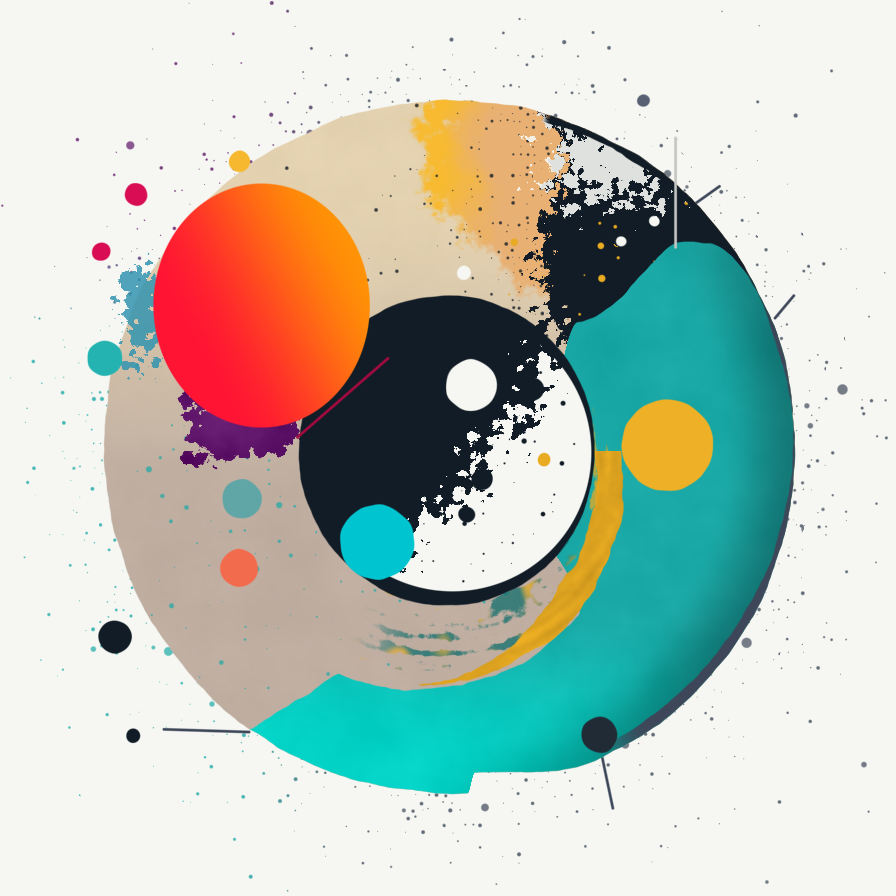
A WebGL 1 fragment shader for this background:

```glsl
precision highp float;
uniform vec2 u_resolution;

#define PAPER vec3(.965, .97, .95)
#define INK vec3(.07, .11, .15)
#define SLATE vec3(.24, .28, .35)
#define TEAL vec3(.1, .66, .65)
#define AQUA vec3(.01, .83, .78)
#define SAND vec3(.75, .68, .63)
#define CREAM vec3(.89, .82, .69)
#define GOLD vec3(.91, .67, .13)
#define PLUM vec3(.36, .07, .4)
#define PINK vec3(.85, .05, .33)
#define DISC vec3(.502, .501, .386)
#define EYE vec3(.499, .497, .17)

vec2 p;
vec3 col = PAPER;
float pixel, clip = 1.;

vec2 hash(vec2 v) {
  v = vec2(dot(v, vec2(127.1, 311.7)), dot(v, vec2(269.5, 183.3)));
  return 2. * fract(sin(v) * 43758.55) - 1.;
}

// Gradient noise
float noise(vec2 v) {
  vec2 i = floor(v), f = fract(v), u = f * f * (3. - 2. * f), s = vec2(1, 0);
  float low = mix(dot(hash(i), f), dot(hash(i + s), f - s), u.x);
  float high = mix(dot(hash(i + s.yx), f - s.yx), dot(hash(i + 1.), f - 1.), u.x);
  return mix(low, high, u.y);
}

float fbm(vec2 v) {
  float sum = 0., amp = .7;
  for (int i = 0; i < 4; i++) {
    sum += amp * noise(v);
    v = 2.1 * v + 17.3;
    amp *= .55;
  }
  return sum;
}

float cover(float d) { return 1. - smoothstep(-pixel, pixel, d); }

void lay(vec3 paint, float mask) { col = mix(col, paint, mask * clip); }

void stroke(vec2 a, vec2 b, vec3 paint) {
  vec2 ab = b - a, ap = p - a;
  float t = clamp(dot(ap, ab) / dot(ab, ab), 0., 1.);
  lay(paint, cover(length(ap - ab * t) - .0015));
}

void spot(float x, float y, float radius, vec3 paint) {
  lay(paint, cover(length(p - vec2(x, y)) - radius + .002 * noise(p * 60.)));
}

// One random droplet per grid cell
float specks(float cells, float density) {
  vec2 id = floor(p * cells), kind = hash(id + 37.);
  float d = length(fract(p * cells) - .5 - .22 * hash(id)) - .03 - .24 * kind.x * kind.x;
  return step(.5 + .5 * kind.y, density) * cover(d / cells);
}

void main() {
  float side = min(u_resolution.x, u_resolution.y);
  p = (gl_FragCoord.xy - .5 * u_resolution) / side + .5;
  pixel = .9 / side;
  float rough = fbm(p * 14.), grain = fbm(p * 75.);
  vec2 q = p - DISC.xy, e = p - EYE.xy;
  float r = length(q), angle = atan(q.y, q.x);
  float er = length(e * vec2(1.03, .98)), turn = atan(e.y, e.x);

  // Spray and loose strokes around the disc
  float halo = exp(-22. * abs(r - DISC.z));
  vec3 spray = mix(mix(TEAL, PLUM, smoothstep(.6, .75, p.y)), SLATE, smoothstep(.25, .4, p.x));
  lay(spray, .8 * specks(120., .32 * halo));
  lay(spray, .7 * specks(45., .12 * halo));
  stroke(vec2(.183, .186), vec2(.278, .183), SLATE);
  stroke(vec2(.671, .16), vec2(.684, .098), SLATE);
  stroke(vec2(.765, .765), vec2(.803, .792), SLATE);
  stroke(vec2(.865, .645), vec2(.886, .67), SLATE);

  // Disc outline with a notch, clipping the layers below
  float notch = smoothstep(.522, .53, p.x) * (1. - smoothstep(.53, .67, p.x)) * step(p.y, .3);
  clip = cover(r - DISC.z + .022 * notch + .005 * rough);

  // Sand ground with an amber wash
  lay(mix(SAND, CREAM, smoothstep(.42, .78, p.y)) + .03 * rough, 1.);
  vec3 amber = mix(GOLD + .06, vec3(.91, .69, .45), smoothstep(.48, .56, p.x + .06 * rough));
  float wash = max(.475 - p.x, 1.2 - p.y - .9 * p.x) + .07 * rough + .05 * grain;
  lay(amber, 1. - smoothstep(-.02, .01, wash));
  lay(INK, .8 * specks(130., .5 * exp(-18. * abs(p.x - .59)) * step(.6, p.y)));
  lay(TEAL, .7 * specks(75., .5 * exp(-10. * length(p - vec2(.3, .41)))));

  // Ink corner and its scraped patch
  float corner = max(.536 + .1 * p.y - p.x, .63 - p.y);
  lay(INK, cover(corner + .06 * rough + .06 * grain));
  float scrape = length((p - vec2(.675, .82)) * vec2(.9, 1.1)) - .052;
  lay(PAPER, .9 * cover(scrape + .05 * rough + .12 * grain));
  lay(GOLD, specks(50., .3 * exp(-18. * length(p - vec2(.665, .69)))));

  // Teal sweep
  float curve = .205 - .034 * turn;
  float crest = .5 + .14 * smoothstep(.6, .645, p.x) + .09 * smoothstep(.645, .77, p.x)
    - .05 * smoothstep(.79, .86, p.x);
  float slant = dot(p - vec2(.273, .182), vec2(-.537, .844));
  float sweep = curve * (1. - smoothstep(-.9, -.5, turn)) - er;
  sweep = max(max(sweep, min(slant, .42 - p.x)), p.y - crest);
  vec3 water = mix(AQUA, TEAL, smoothstep(.14, .36, p.y + .15 * p.x - .07)) + .05 * rough;
  water *= 1. - .3 * smoothstep(.3, .39, r) * smoothstep(.4, .65, p.x - .4 * p.y);
  lay(water, cover(sweep + .008 * rough));

  // Brushed streaks and the gold swoosh around the eye
  float streak = noise(vec2(er * 110., turn * 3.)) + .5 * grain;
  float brushed = smoothstep(-2.1, -1.7, turn) * (1. - smoothstep(-.2, .5, turn));
  vec3 bristle = mix(GOLD, TEAL * .65, smoothstep(-.1, .1, noise(p * 22.)));
  lay(bristle, .75 * brushed * cover(er - curve + .02) * smoothstep(.05, .25, streak));
  float breadth = .017 * smoothstep(-1.75, -.8, turn);
  float swoosh = abs(er - curve + .004 + breadth) - breadth + .012 * rough;
  lay(GOLD * (.95 + .12 * streak), cover(max(swoosh, turn)) * step(-1.75, turn));

  // Slate rim
  float rim = DISC.z - .007 - .004 * sin(angle * 2. + 4.) - r + .006 * rough;
  float span = smoothstep(-1.15, -.95, angle) * (1. - smoothstep(1.27, 1.3, angle));
  lay(mix(SLATE, INK, smoothstep(.3, .6, angle)), span * cover(rim));
  clip = 1.;
  stroke(vec2(.754, .724), vec2(.754, .846), PAPER * .8);

  // Plum and blue stains
  float plum = length((p - vec2(.265, .53)) * vec2(.65, 1)) - .043;
  lay(PLUM + .15 * rough, cover(plum + .04 * rough + .03 * grain));
  float blue = length((p - vec2(.158, .65)) * vec2(1.3, .6)) - .026;
  lay(vec3(.2, .58, .69), .85 * cover(blue + .04 * rough + .07 * grain));

  // Eye: ink disc with a ragged white side
  lay(INK, cover(er - EYE.z + .004 * rough));
  float white = .033 - dot(e, vec2(.79, -.61)) + .07 * rough + .09 * grain;
  lay(PAPER, cover(max(white, length(e - vec2(.006, -.002)) - .155)));
  lay(INK, cover(er - .15) * specks(90., .16));
  spot(.594, .566, .013, INK);
  spot(.538, .465, .012, INK);
  spot(.521, .426, .009, INK);
  spot(.607, .487, .007, GOLD);
  spot(.526, .57, .0285, PAPER);
  spot(.421, .395, .0415, vec3(0, .77, .81));
  stroke(vec2(.332, .512), vec2(.433, .6), PINK * .75);

  // Sun
  vec2 s = p - vec2(.292, .659);
  float warmth = smoothstep(-.09, .13, dot(s, vec2(.85, .45)));
  lay(mix(vec3(1, .08, .2), vec3(1, .58, .02), warmth), cover(length(s * vec2(1.06, .94)) - .128));

  // Satellite dots
  spot(.745, .503, .051, GOLD + .02);
  spot(.152, .783, .0125, PINK);
  spot(.113, .719, .0105, PINK);
  spot(.117, .6, .0195, TEAL + .04);
  spot(.267, .82, .012, GOLD + .05);
  spot(.718, .888, .007, SLATE + .1);
  spot(.27, .443, .022, vec3(.38, .65, .65));
  spot(.267, .366, .021, vec3(.95, .42, .3));
  spot(.128, .289, .0185, INK);
  spot(.149, .179, .008, INK);
  spot(.669, .18, .02, INK + .06);
  spot(.517, .695, .008, PAPER);
  spot(.693, .731, .006, PAPER);
  spot(.73, .753, .006, PAPER);
  gl_FragColor = vec4(col, 1);
}
```
